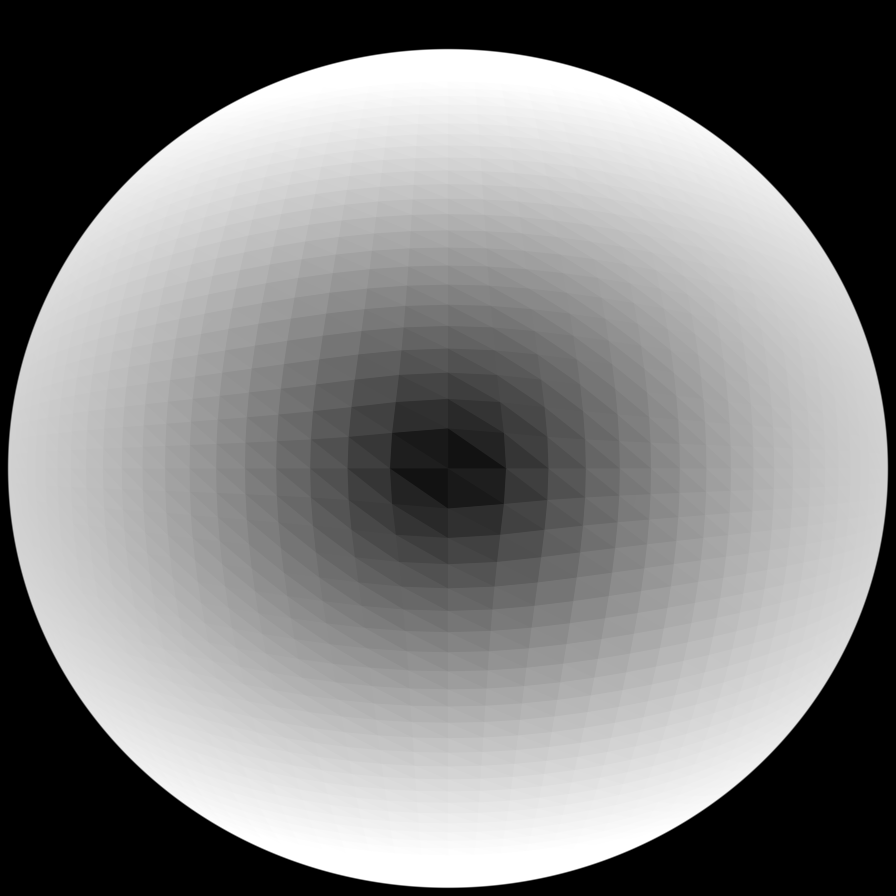
A WebGL 1 fragment shader for this texture map:

```glsl
precision highp float;
// A faceted grey bowl: flat-shaded triangles in an ellipse, dark at the centre.

uniform vec2 u_resolution;

const vec2 BOWL_CENTER = vec2(0.5, 0.4772);
const vec2 BOWL_RADIUS = vec2(0.491, 0.468);
const vec2 CELL_SIZE = vec2(1.5, 1.0);   // mesh cell before bending
const float BEND_SCALE = 0.0957;         // size of the innermost cells
const float BEND_POWER = 0.8;            // how fast cells shrink outward
const float HALF_PI = 1.5707963;
const float RISE = 1.35;                 // brightness slope at the centre
const float ROLL_OFF = 0.35;             // flattening toward the rim
const float SIDE_DIM = 0.18;             // darkening at left and right
const float POLE_GLOW = 0.06;            // brightening at top and bottom

// Mesh index to its place in the unit disc.
vec2 bend(vec2 index) {
  vec2 flatPos = index * CELL_SIZE;
  float q = length(flatPos);
  if (q < 0.001) return vec2(0.0);
  float angle = min(BEND_SCALE * pow(q, BEND_POWER), HALF_PI);
  return flatPos / q * sin(angle);
}

// Place in the unit disc back to a fractional mesh index.
vec2 unbend(vec2 p) {
  float r = max(length(p), 0.0001);
  float angle = asin(min(r, 1.0));
  return p / r * pow(angle / BEND_SCALE, 1.0 / BEND_POWER) / CELL_SIZE;
}

float shade(vec2 p) {
  float r = length(p);
  float grey = RISE * r - ROLL_OFF * r * r;
  grey += POLE_GLOW * p.y * p.y - SIDE_DIM * p.x * p.x;
  return clamp(grey, 0.0, 1.0);
}

// Signed distance to the line a-b, positive on its left.
float leftOf(vec2 p, vec2 a, vec2 b) {
  vec2 edge = b - a;
  vec2 d = p - a;
  return (edge.x * d.y - edge.y * d.x) / max(length(edge), 0.00001);
}

// Adds one flat facet as (weighted grey, weight).
vec2 facet(vec2 p, vec2 a, vec2 b, vec2 c, float blur) {
  float inside = min(leftOf(p, a, b), min(leftOf(p, b, c), leftOf(p, c, a)));
  float weight = smoothstep(-blur, blur, inside);
  return vec2(shade((a + b + c) / 3.0), 1.0) * weight;
}

void main() {
  vec2 uv = gl_FragCoord.xy / u_resolution;
  vec2 p = (uv - BOWL_CENTER) / BOWL_RADIUS;
  float pixel = 1.0 / (min(u_resolution.x, u_resolution.y) * BOWL_RADIUS.y);

  // Flat facets from the nearby cells; smooth shading fills rim slivers.
  vec2 baseCell = floor(unbend(p));
  vec2 total = vec2(shade(p), 1.0) * 0.001;
  for (int j = -1; j <= 1; j++) {
    for (int i = -1; i <= 1; i++) {
      vec2 cell = baseCell + vec2(float(i), float(j));
      vec2 a = bend(cell);
      vec2 b = bend(cell + vec2(1.0, 0.0));
      vec2 c = bend(cell + vec2(0.0, 1.0));
      vec2 d = bend(cell + vec2(1.0, 1.0));
      total += facet(p, a, b, c, 0.6 * pixel);
      total += facet(p, b, d, c, 0.6 * pixel);
    }
  }
  float grey = total.x / total.y;

  // Smooth elliptical outline on black
  float mask = 1.0 - smoothstep(-pixel, pixel, length(p) - 1.0);
  gl_FragColor = vec4(vec3(grey * mask), 1.0);
}
```
